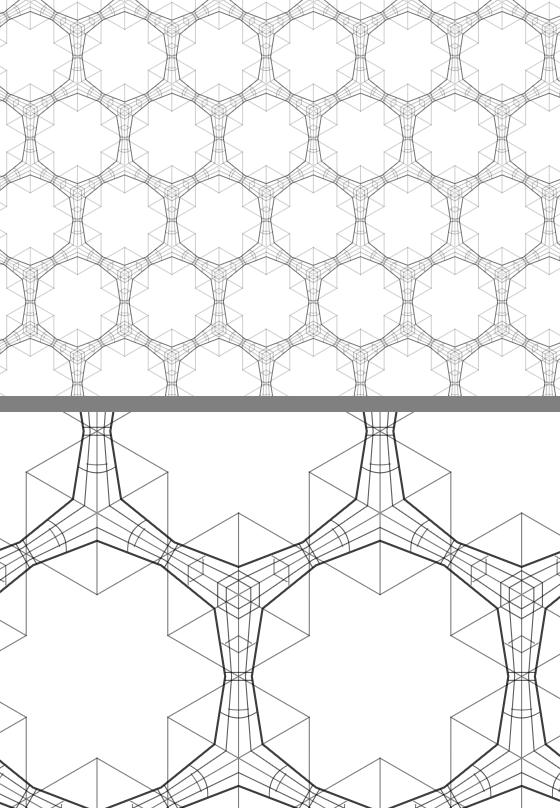
Top, the full canvas; bottom, a detail of the centre.
Write a WebGL 1 fragment shader that draws this pattern.

```glsl
precision highp float;
// Fine-line honeycomb lattice: waisted struts, faint cubes on the joints, and small hexagon rosettes.
uniform vec2 u_resolution;

#define COLUMNS 5.935
#define ORIGIN vec2(0.321, 0.601)
#define SHOULDER vec2(0.085, 0.0491)
#define WAIST_HALF 0.047
#define BOLD_WIDTH 0.0075
#define THIN_WIDTH 0.0040
#define BOLD_INK 0.76
#define THIN_INK 0.62
#define FAINT_INK 0.50
#define INNER_SCALE 0.52
#define EXTRA_ROSETTE_ROW 3.488

const float PI = 3.14159265;
const float SIDE = 0.57735027;       // honeycomb edge for a column pitch of 1
const vec2 HEX_NORMAL = vec2(0.5, 0.8660254);

float pixelSize;

// Share of light left by a line at the given distance
float stroke(float dist, float width, float ink) {
  float w = max(width, pixelSize);
  float cover = clamp((0.5 * w - dist) / pixelSize + 0.5, 0.0, 1.0);
  return 1.0 - ink * cover * width / w;
}

float bold(float dist) { return stroke(dist, BOLD_WIDTH, BOLD_INK); }
float thin(float dist) { return stroke(dist, THIN_WIDTH, THIN_INK); }
float faint(float dist) { return stroke(dist, THIN_WIDTH, FAINT_INK); }

float segmentDistance(vec2 p, vec2 a, vec2 b) {
  vec2 ab = b - a;
  float t = clamp(dot(p - a, ab) / dot(ab, ab), 0.0, 1.0);
  return length(p - a - t * ab);
}

float hexRing(vec2 p, float radius) {
  return abs(dot(p, HEX_NORMAL) - radius * HEX_NORMAL.y);
}

// Distance to a cross line, clipped to the width of the strut
float crossLine(float offset, float across, float halfWidth) {
  return max(abs(offset), across - halfWidth);
}

// Offset from the centre of the nearest honeycomb opening
vec2 cellOffset(vec2 p) {
  vec2 pitch = vec2(1.0, 1.7320508);
  vec2 a = mod(p + 0.5 * pitch, pitch) - 0.5 * pitch;
  vec2 b = mod(p, pitch) - 0.5 * pitch;
  return dot(a, a) < dot(b, b) ? a : b;
}

// Faint hexagon with six spokes around each joint
float cubeLines(vec2 s) {
  float radius = 0.5 * SIDE;
  float inside = dot(s, HEX_NORMAL) - radius * HEX_NORMAL.y;
  float spoke = min(s.x, abs(dot(s, vec2(0.5, -0.8660254))));
  return faint(hexRing(s, radius)) * faint(max(spoke, inside));
}

// Outer and inner contours narrowing from the joint to the waist
float strutLines(vec2 s) {
  vec2 waist = vec2(WAIST_HALF, 0.5 * SIDE);
  vec2 innerWaist = vec2(INNER_SCALE * WAIST_HALF, 0.5 * SIDE);
  return bold(segmentDistance(s, SHOULDER, waist))
       * thin(segmentDistance(s, INNER_SCALE * SHOULDER, innerWaist))
       * thin(crossLine(s.y - 0.5 * SIDE + 0.014, s.x, WAIST_HALF));
}

// Curved band on the plain end of a strut
float arcLines(vec2 s) {
  float bow = 5.0 * s.x * s.x;
  return thin(crossLine(s.y - 0.142 - bow, s.x, 0.062))
       * faint(crossLine(s.y - 0.170 - 0.5 * bow, s.x, 0.035));
}

// Chevrons on the other end
float chevronLines(vec2 s) {
  return faint(crossLine((s.y - 0.145 - 0.57 * s.x) * 0.87, s.x, 0.045))
       * faint(crossLine((s.y - 0.205 + 0.57 * s.x) * 0.87, s.x, 0.058));
}

float rosetteLines(vec2 s) {
  return thin(hexRing(s, 0.085)) * thin(hexRing(s, 0.050));
}

void main() {
  pixelSize = COLUMNS / u_resolution.x;
  vec2 p = vec2(gl_FragCoord.x, u_resolution.y - gl_FragCoord.y) * pixelSize;

  // Nearest joint, alternating between two orientations
  vec2 cell = cellOffset(p - ORIGIN);
  float sector = floor(mod(atan(cell.y, cell.x), 2.0 * PI) / (PI / 3.0));
  float jointAngle = (sector + 0.5) * PI / 3.0;
  vec2 v = cell - SIDE * vec2(cos(jointAngle), sin(jointAngle));
  float jointRow = p.y - v.y;
  bool plainJoint = mod(sector, 2.0) < 0.5;
  if (plainJoint) v.y = -v.y;

  // Fold the three struts onto one: x across, y along
  float turn = abs(mod(atan(v.x, v.y) + PI / 3.0, 2.0 * PI / 3.0) - PI / 3.0);
  vec2 s = length(v) * vec2(sin(turn), cos(turn));

  float light = cubeLines(s) * strutLines(s);
  light *= plainJoint ? arcLines(s) : chevronLines(s);
  if (!plainJoint || abs(jointRow - EXTRA_ROSETTE_ROW) < 0.1) light *= rosetteLines(s);

  // Stray marks beside the lower left strut
  light *= thin(segmentDistance(p, vec2(0.394, 2.84), vec2(0.394, 3.07)));
  light *= thin(segmentDistance(p, vec2(0.394, 3.44), vec2(0.394, 3.56)));

  gl_FragColor = vec4(vec3(light), 1.0);
}
```
